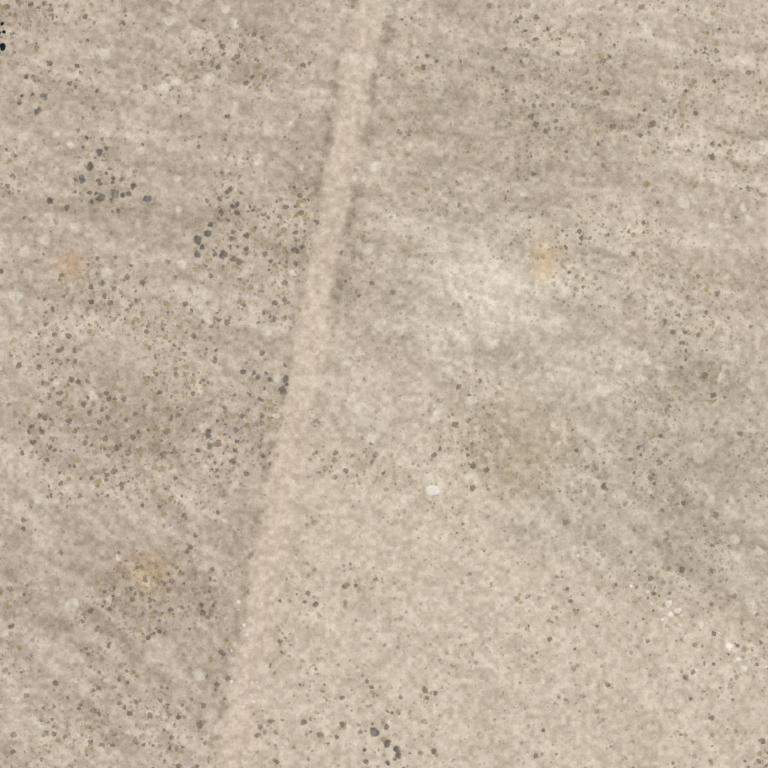
Write a Shadertoy shader that draws this texture.

```glsl
// Dry sandy ground from above: a pale track climbs between scrubby soil and a smooth plain.
// Broad tints are soft ellipses and stretched noise; shrubs and stones are hashed
// scatters whose density follows the terrain.

float hash(vec2 p) {
    vec3 q = fract(vec3(p.xyx) * 0.1031);
    q += dot(q, q.yzx + 33.33);
    return fract((q.x + q.y) * q.z);
}

float noise(vec2 p) {
    vec2 i = floor(p), f = fract(p);
    f = f * f * (3.0 - 2.0 * f);
    return mix(mix(hash(i), hash(i + vec2(1, 0)), f.x),
               mix(hash(i + vec2(0, 1)), hash(i + vec2(1, 1)), f.x), f.y);
}

float fbm(vec2 p) {
    float sum = 0.0, amp = 0.5;
    for (int i = 0; i < 5; i++) {
        sum += amp * noise(p);
        p = mat2(1.6, 1.2, -1.2, 1.6) * p + 7.3;
        amp *= 0.55;
    }
    return sum;
}

// Noise stretched along a direction that falls to the right
float streaks(vec2 p, float angle) {
    float c = cos(angle), s = sin(angle);
    return fbm(vec2(c * p.x - s * p.y, s * p.x + c * p.y) * vec2(13, 52) + 20.0) - 0.55;
}

float glow(vec2 p, vec2 center, vec2 radius) {
    vec2 d = (p - center) / radius;
    return exp(-dot(d, d));
}

// Irregular spots scattered over a grid of the given cell count
float scatter(vec2 p, float cells, float density, float seed) {
    vec2 g = p * cells + seed * 17.0, id = floor(g);
    float soft = 0.08 + 0.7 * cells / iResolution.y, cover = 0.0;
    float wobble = 0.32 * (noise(g * 3.0) - 0.5);
    for (int k = 0; k < 9; k++) {
        vec2 cell = id + vec2(k % 3 - 1, k / 3 - 1);
        vec2 center = cell + vec2(hash(cell + seed), hash(cell + seed + 41.7));
        float size = mix(0.16, 0.5, pow(hash(cell + seed + 83.1), 2.0));
        float spot = 1.0 - smoothstep(size - soft, size + soft, length(g - center) + wobble);
        cover = max(cover, spot * smoothstep(0.0, 0.06, density - hash(cell + seed + 9.4)));
    }
    return cover;
}

void mainImage(out vec4 fragColor, in vec2 fragCoord) {
    vec2 p = fragCoord / iResolution.xy;
    float broad = fbm(p * 8.0 + 3.0) - 0.55;

    // Terrain regions
    float track = p.x - (0.303 + 0.18 * p.y) + 0.012 * (fbm(p * 22.0) - 0.55);
    float left = 1.0 - smoothstep(-0.045, -0.01, track);
    float ridge = p.y - (0.42 - 0.42 * (p.x - 0.4));
    float plain = (1.0 - left) * (1.0 - smoothstep(-0.07, 0.06, ridge + 0.1 * broad));
    float upper = smoothstep(0.3, 0.65, p.y), scrub = 1.0 - plain;

    // Soil tints
    vec3 col = mix(vec3(0.785, 0.73, 0.657), vec3(0.76, 0.70, 0.633), left);
    col = mix(col, vec3(0.81, 0.747, 0.677), plain);
    float drift = mix(streaks(p, 0.62), streaks(p, 0.2), upper);
    col += (0.08 * broad + 0.19 * drift) * mix(0.35, 1.0, scrub);
    float furrow = sin((p.x * 0.55 + p.y * 0.83) * 190.0 + 9.0 * broad);
    col += 0.016 * furrow * glow(p, vec2(0.13, 0.13), vec2(0.13, 0.12));

    // Dim and bright patches
    col -= 0.06 * glow(p, vec2(0.20, 0.46), vec2(0.16, 0.045));
    col -= 0.035 * glow(p, vec2(0.13, 0.75), vec2(0.16, 0.08));
    col -= 0.045 * glow(p, vec2(0.22, 0.22), vec2(0.10, 0.13));
    col -= 0.05 * glow(p, vec2(0.58, 0.84), vec2(0.12, 0.10));
    col -= 0.05 * glow(p, vec2(0.81, 0.87), vec2(0.10, 0.07));
    col -= 0.07 * glow(p, vec2(0.92, 0.52), vec2(0.09, 0.03));
    col -= vec3(0.06, 0.05, 0.04) * glow(p, vec2(0.88, 0.38), vec2(0.16, 0.10));
    float haze = glow(p, vec2(0.655, 0.62), vec2(0.085, 0.065));
    col += vec3(0.055, 0.07, 0.075) * haze;
    col -= vec3(0.07, 0.08, 0.11) * glow(p, vec2(0.67, 0.425), vec2(0.065, 0.055)) * (0.5 + 3.0 * broad);
    col += vec3(0.04, 0.01, -0.05) * glow(p, vec2(0.71, 0.66), vec2(0.018, 0.025));
    col += vec3(0.05, 0.0, -0.05) * glow(p, vec2(0.09, 0.655), vec2(0.015));
    col += vec3(0.03, 0.0, -0.04) * glow(p, vec2(0.19, 0.255), vec2(0.025));
    col -= 0.08 * glow(p, vec2(0.817, 0.61), vec2(0.011));

    // Track with worn shoulders
    float bed = 1.0 - smoothstep(0.010, 0.026, abs(track));
    float shoulder = exp(-pow((track + 0.026) / 0.007, 2.0))
                   + exp(-pow((track - 0.027) / 0.009, 2.0)) * smoothstep(0.45, 0.65, p.y);
    col = mix(col, vec3(0.815, 0.75, 0.677), bed * 0.8);
    col -= 0.09 * shoulder * smoothstep(0.25, 0.75, noise(p * 60.0));

    // Shrub clusters: center and radius
    vec3 clusters[9] = vec3[9](
        vec3(0.275, 0.675, 0.03), vec3(0.35, 0.505, 0.028), vec3(0.13, 0.755, 0.05),
        vec3(0.39, 0.685, 0.02), vec3(0.31, 0.725, 0.015), vec3(0.03, 0.88, 0.025),
        vec3(0.85, 0.455, 0.018), vec3(0.50, 0.025, 0.025), vec3(0.28, 0.43, 0.02));
    float thicket = 0.0;
    for (int i = 0; i < 9; i++) thicket += glow(p, clusters[i].xy, vec2(clusters[i].z));
    float open = (1.0 - 0.9 * bed) * (1.0 - 0.9 * haze);
    float patchy = smoothstep(0.42, 0.68, fbm(p * 13.0 + 31.0));
    float cover = open * (0.04 + mix(0.10, 0.25, left) * patchy);
    col = mix(col, vec3(0.40, 0.375, 0.35), 0.75 * scatter(p, 85.0, 0.6 * thicket, 1.0));
    col = mix(col, vec3(0.44, 0.395, 0.34), 0.65 * scatter(p, 125.0, cover, 2.0));
    col = mix(col, vec3(0.62, 0.55, 0.41), 0.6 * scatter(p + 0.003, 130.0, cover, 3.0));
    col = mix(col, vec3(0.55, 0.50, 0.44), 0.45 * scatter(p, 200.0, open * (0.1 + 0.25 * patchy * scrub), 4.0));
    col = mix(col, vec3(0.12, 0.13, 0.14), scatter(p, 80.0, glow(p, vec2(0.0, 0.96), vec2(0.012, 0.025)), 5.0));

    // Pale tufts and white stones
    float tufts = glow(p, vec2(0.65, 0.51), vec2(0.09)) + glow(p, vec2(0.92, 0.51), vec2(0.08, 0.025));
    col = mix(col, vec3(0.86, 0.82, 0.75), 0.65 * scatter(p, 56.0, 0.65 * tufts + 0.1 * scrub, 6.0));
    float rubble = glow(vec2(p.x, p.y + 0.6 * (p.x - 0.78)), vec2(0.89, 0.26), vec2(0.11, 0.014));
    float stones = scatter(p, 100.0, 0.5 * rubble, 7.0);
    stones = max(stones, scatter(p, 170.0, 0.12 * glow(p, vec2(0.32, 0.14), vec2(0.02, 0.15)), 8.0));
    stones = max(stones, 1.0 - smoothstep(0.006, 0.010, length((p - vec2(0.563, 0.362)) * vec2(0.9, 1.2))));
    col = mix(col, vec3(0.93, 0.90, 0.86), 0.85 * stones);

    // Sand grain
    col += 0.23 * (fbm(p * 150.0) - 0.55);
    fragColor = vec4(clamp(col, 0.0, 1.0), 1.0);
}
```
